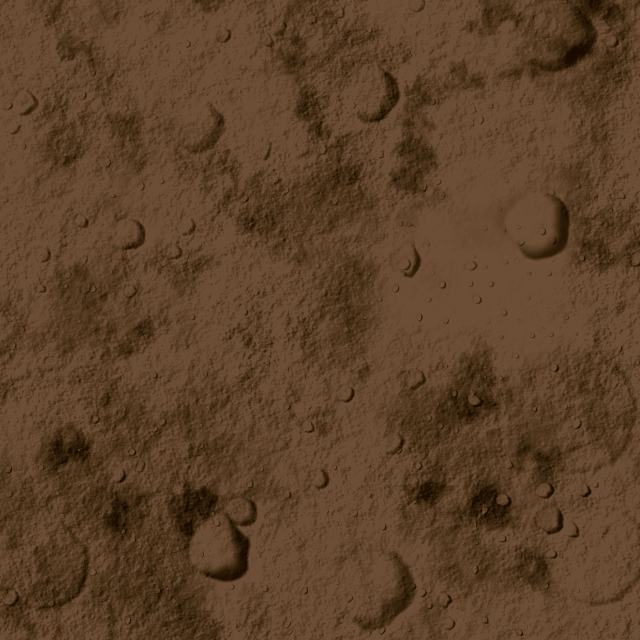
Give the GLSL for this texture, as a WebGL 2 fragment shader.

```glsl
#version 300 es
precision highp float;

uniform vec2 u_resolution;
out vec4 outColor;

// Palette and light
const vec3 SHADOW_COLOR = vec3(0.10, 0.045, 0.0);
const vec3 DUST_COLOR = vec3(0.424, 0.302, 0.209);
const vec3 TONE_CURVE = vec3(1.0, 1.0, 1.4);
const vec2 SUN = vec2(0.88, -0.47);

// Ground
const float BASE_TONE = 1.01;
const float PATCH_DARKNESS = 0.48;
const float HOLLOW_DARKNESS = 0.5;
const float RELIEF_SCALE = 26.0;
const float RELIEF_STEP = 0.003;
const float RELIEF_GAIN = 2.9;
const vec2 PLAIN_CENTER = vec2(0.71, 0.56);

// Craters
const int CRATER_LEVELS = 4;
const float FIRST_GRID = 4.0;
const float GRID_GROWTH = 2.2;
const float SHADOW_DEPTH = 0.92;
const float WORN_DEPTH = 0.5;
const float COLLAR_GAIN = 0.2;
const float EDGE_WARP = 0.007;

vec3 hash3(vec2 cell, int seed) {
    uvec3 v = uvec3(ivec3(ivec2(cell), seed)) * 1664525u + 1013904223u;
    v.x += v.y * v.z; v.y += v.z * v.x; v.z += v.x * v.y;
    v ^= v >> 16u;
    v.x += v.y * v.z; v.y += v.z * v.x; v.z += v.x * v.y;
    return vec3(v >> 8u) / 16777216.0;
}

float valueNoise(vec2 p) {
    vec2 cell = floor(p);
    vec2 f = p - cell;
    f = f * f * f * (f * (f * 6.0 - 15.0) + 10.0);
    float bottom = mix(hash3(cell, 0).x, hash3(cell + vec2(1, 0), 0).x, f.x);
    float top = mix(hash3(cell + vec2(0, 1), 0).x, hash3(cell + vec2(1, 1), 0).x, f.x);
    return mix(bottom, top, f.y);
}

float fbm(vec2 p, float gain) {
    const mat2 TURN = mat2(1.6, 1.2, -1.2, 1.6);
    float sum = 0.0, amplitude = 0.5, total = 0.0;
    for (int i = 0; i < 5; i++) {
        sum += amplitude * valueNoise(p);
        total += amplitude;
        amplitude *= gain;
        p = TURN * p + 17.3;
    }
    return sum / total;
}

// Returns the added shade and the floor cover; q is in crater radii.
vec2 crater(vec2 q, float worn, float depth, float blur, vec2 id) {
    float reach = length(q);
    if (reach > 1.7) return vec2(0.0);
    vec2 direction = q / max(reach, 0.001);
    float wobble = 0.88 + 0.24 * valueNoise(direction * 1.4 + id * 7.0 + 40.0);
    float d = reach * wobble;
    float inside = 1.0 - smoothstep(0.94 - blur, 1.03 + blur, d);

    // Rim shadow: the part of the bowl left outside a disc moved away from the sun
    float lit = length(q + SUN * mix(0.5, 0.12, worn)) * wobble;
    float shadow = inside * smoothstep(mix(0.82, 0.9, worn), mix(1.25, 1.1, worn), lit);
    float collar = (1.0 - smoothstep(1.0, 1.5, d)) * (1.0 - inside);
    float shade = COLLAR_GAIN * collar * dot(direction, SUN)
                - mix(SHADOW_DEPTH, WORN_DEPTH, worn) * shadow;
    return vec2(shade * depth, inside * depth * mix(0.7, 0.2, worn));
}

vec2 craterField(vec2 p, float pixel) {
    vec2 field = vec2(0.0);
    float grid = FIRST_GRID;
    for (int level = 0; level < CRATER_LEVELS; level++) {
        float chance = level == 0 ? 0.58 : 0.25;
        float largest = level == 0 ? 0.38 : 0.25;
        vec2 home = floor(p * grid);
        for (int k = 0; k < 9; k++) {
            vec2 cell = home + vec2(k % 3 - 1, k / 3 - 1);
            vec3 place = hash3(cell, 11 + level);
            vec3 form = hash3(cell, 31 + level);
            if (place.z > chance) continue;
            vec2 center = (cell + 0.2 + 0.6 * place.xy) / grid;
            float radius = mix(level == 0 ? 0.17 : 0.09, largest, form.x * form.x) / grid;
            float worn = level == 0 ? smoothstep(0.65, 0.82, form.x) : step(0.75, form.y);
            float depth = mix(0.5, 1.0, form.z) * (1.25 - 0.5 * center.y);
            field += crater((p - center) / radius, worn, min(depth, 1.0), pixel / radius, cell);
        }
        grid *= GRID_GROWTH;
    }
    return vec2(field.x, min(field.y, 1.0));
}

void main() {
    vec2 p = gl_FragCoord.xy / u_resolution.y;
    float pixel = 1.0 / u_resolution.y;

    // Dust plains, dark patches and hollows
    vec2 toPlain = p - PLAIN_CENTER;
    float plain = smoothstep(0.5, 0.78,
        0.9 * fbm(p * 4.0 + 3.7, 0.56) + 0.5 * exp(-30.0 * dot(toPlain, toPlain)));
    float patches = smoothstep(0.41, 0.78, fbm(p * 5.0 + 21.4, 0.62));
    float hollows = smoothstep(0.58, 0.8, fbm(p * 11.0 + 52.8, 0.6));
    float tone = BASE_TONE - 0.06 * (1.0 - p.y) * (1.0 - plain);
    tone -= (PATCH_DARKNESS * patches + HOLLOW_DARKNESS * hollows) * (1.0 - 0.85 * plain);

    // Fine relief lit from the sun side
    float roughness = mix(0.3, 1.7, fbm(p * 7.0 + 80.1, 0.56)) * (1.0 - 0.85 * plain);
    float slope = fbm(p * RELIEF_SCALE, 0.66) - fbm((p + SUN * RELIEF_STEP) * RELIEF_SCALE, 0.66);

    // Craters with ragged rims
    vec2 ragged = vec2(valueNoise(p * 38.0), valueNoise(p * 38.0 + 91.5)) - 0.5;
    vec2 field = craterField(p + EDGE_WARP * ragged, pixel);
    tone = mix(tone, BASE_TONE, field.y) + field.x;
    tone += RELIEF_GAIN * roughness * slope * (1.0 - 0.4 * field.y);

    tone = clamp(tone, 0.0, 1.0);
    outColor = vec4(mix(SHADOW_COLOR, DUST_COLOR, pow(vec3(tone), TONE_CURVE)), 1.0);
}
```
